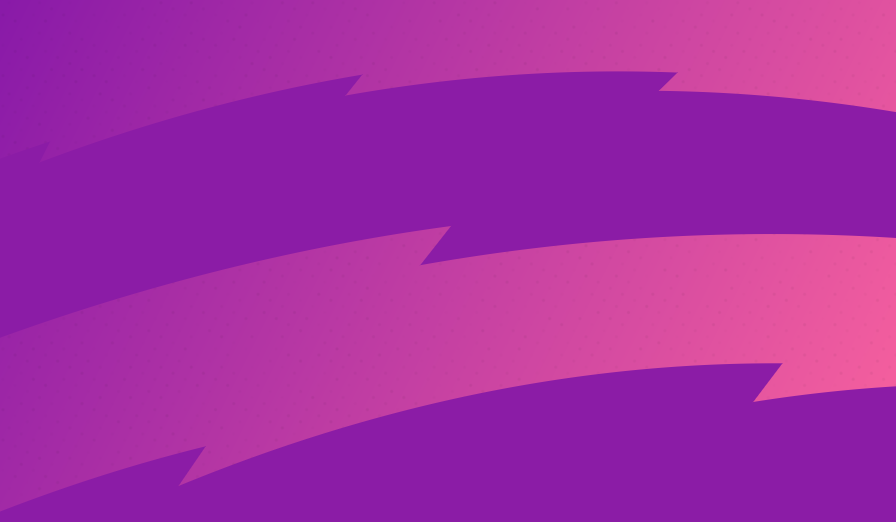
Reproduce this background procedurally as a Shadertoy shader.

```glsl
const vec3 PURPLE = vec3(0.545, 0.108, 0.650);
const vec3 GRADIENT_START = vec3(0.535, 0.100, 0.660);
const vec3 GRADIENT_END = vec3(0.955, 0.370, 0.620);
const float GRADIENT_LEAN = 0.5;
const float GRADIENT_LENGTH = 2.08;
const float UPPER_BEND = 0.170;
const float MIDDLE_BEND = 0.132;
const float LOWER_BEND = 0.180;
const float DOT_SPACING = 0.026;
const float DOT_RADIUS = 0.0028;
const float DOT_STRENGTH = 0.05;
const vec2 DOT_AXIS = vec2(0.447, 0.894);

// Start and tip of each arc, edge by edge, in canvas heights
const vec2 ARC_ENDS[18] = vec2[18](
    vec2(0.000, 0.696), vec2(0.096, 0.729),
    vec2(0.076, 0.689), vec2(0.694, 0.857),
    vec2(0.662, 0.817), vec2(1.298, 0.861),
    vec2(1.262, 0.826), vec2(1.718, 0.785),
    vec2(0.000, 0.353), vec2(0.864, 0.567),
    vec2(0.805, 0.492), vec2(1.718, 0.544),
    vec2(0.000, 0.020), vec2(0.394, 0.145),
    vec2(0.342, 0.069), vec2(1.499, 0.304),
    vec2(1.443, 0.230), vec2(1.718, 0.260));

float hash(vec2 p) {
    return fract(sin(dot(p, vec2(127.1, 311.7))) * 43758.5453);
}

// Signed distance to a parabola through a and b, negative below it
float arcDistance(vec2 p, vec2 a, vec2 b, float bend) {
    float chord = (b.y - a.y) / (b.x - a.x);
    float height = a.y + chord * (p.x - a.x) - bend * (p.x - a.x) * (p.x - b.x);
    float slope = chord - bend * (2.0 * p.x - a.x - b.x);
    return (p.y - height) / sqrt(1.0 + slope * slope);
}

// Signed distance to the line from low to high, positive on its right
float notchDistance(vec2 p, vec2 low, vec2 high) {
    vec2 along = normalize(high - low);
    return dot(p - low, vec2(along.y, -along.x));
}

// Union of arcs, each cut off by the notch that follows it
float jaggedEdge(vec2 p, int first, int last, float bend) {
    float edge = 1e3;
    for (int i = first; i <= last; i++) {
        vec2 tip = ARC_ENDS[2 * i + 1];
        float arc = arcDistance(p, ARC_ENDS[2 * i], tip, bend);
        if (i < last) arc = max(arc, notchDistance(p, ARC_ENDS[2 * i + 2], tip));
        edge = min(edge, arc);
    }
    return edge;
}

// Faint dots in slanted rows
float dotPattern(vec2 p, float pixel) {
    vec2 grid = vec2(dot(p, vec2(DOT_AXIS.y, -DOT_AXIS.x)), dot(p, DOT_AXIS)) / DOT_SPACING;
    vec2 cell = floor(grid);
    float radius = length(fract(grid) - 0.5) * DOT_SPACING;
    return smoothstep(pixel, -pixel, radius - DOT_RADIUS) * hash(cell);
}

void mainImage(out vec4 fragColor, in vec2 fragCoord) {
    vec2 p = fragCoord / iResolution.y;
    float pixel = 1.0 / iResolution.y;

    // Bands
    float upper = jaggedEdge(p, 0, 3, UPPER_BEND);
    float middle = jaggedEdge(p, 4, 5, MIDDLE_BEND);
    float lower = jaggedEdge(p, 6, 8, LOWER_BEND);
    float band = min(-upper, max(middle, -lower));
    float coverage = clamp(0.5 - band / pixel, 0.0, 1.0);

    // Slanted gradient
    float ramp = (p.x + GRADIENT_LEAN * (1.0 - p.y)) / GRADIENT_LENGTH;
    vec3 pink = mix(GRADIENT_START, GRADIENT_END, clamp(ramp, 0.0, 1.0));
    pink *= 1.0 - DOT_STRENGTH * dotPattern(p, pixel);

    fragColor = vec4(mix(PURPLE, pink, coverage), 1.0);
}
```
